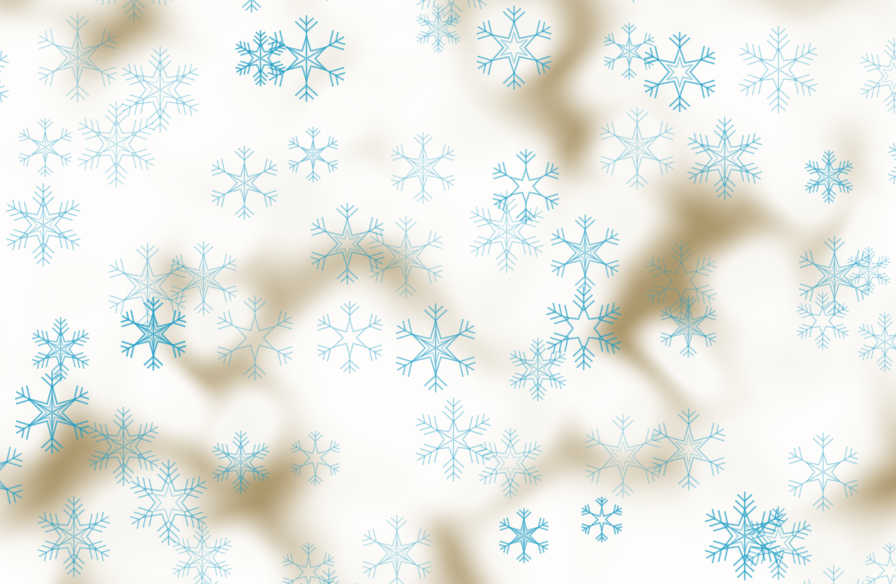
A Shadertoy shader for this pattern:

```glsl
// Pale blue line snowflakes scattered over soft white puffs on a tan ground.
// Puffs: cellular layers of blurred discs. Flakes: one per jittered grid cell,
// drawn as segments in a plane folded to one twelfth of a turn.

#define PUFF_CELL 0.165
#define PUFF_MIN 0.10
#define PUFF_MAX 0.235
#define FLAKE_CELL 0.163
#define FLAKE_MIN 0.036
#define FLAKE_MAX 0.076
#define LINE_THIN 0.0007
#define LINE_THICK 0.0017
#define WHITE vec3(0.996, 0.994, 0.988)
#define TAN vec3(0.68, 0.60, 0.43)
#define BLUE vec3(0.10, 0.61, 0.77)

const float SECTOR = 1.0471976; // sixty degrees

vec3 hash3(vec2 cell, float seed) {
    vec3 h = fract(vec3(cell.xyx + seed) * vec3(0.1031, 0.1030, 0.0973));
    h += dot(h, h.yxz + 33.33);
    return fract((h.xxy + h.yzz) * h.zyx);
}

float segmentDistance(vec2 p, vec2 a, vec2 b) {
    vec2 ab = b - a;
    return length(p - a - ab * clamp(dot(p - a, ab) / dot(ab, ab), 0.0, 1.0));
}

// Share of the tan ground left uncovered by the white puffs
float groundShare(vec2 p) {
    p += 0.020 * sin(p.yx * vec2(17.0, 14.0) + vec2(0.6, 2.1));
    p += 0.008 * sin(p.yx * vec2(43.0, 37.0) + vec2(3.0, 1.2));
    vec2 home = floor(p / PUFF_CELL);
    float share = 1.0;
    for (int y = -2; y <= 2; y++)
    for (int x = -2; x <= 2; x++) {
        vec2 cell = home + vec2(x, y);
        vec3 h = hash3(cell, 51.7);
        float radius = mix(PUFF_MIN, PUFF_MAX, h.z);
        float d = length(p - (cell + h.xy) * PUFF_CELL);
        share *= 1.0 - 0.93 * (1.0 - smoothstep(0.35 * radius, radius, d));
    }
    return share;
}

// Stroke coverage for a distance given in flake radii
float stroke(float d, float radius, float halfWidth) {
    float blur = 0.9 / iResolution.y;
    return 1.0 - smoothstep(halfWidth - blur, halfWidth + blur, d * radius);
}

// Ink of one flake; p is relative to its centre, kind picks the ornament
float flakeInk(vec2 p, float radius, float opacity, vec3 kind) {
    float angle = abs(mod(atan(p.x, p.y) + 0.5 * SECTOR, SECTOR) - 0.5 * SECTOR);
    vec2 q = length(p) / radius * vec2(cos(angle), sin(angle));
    float halfWidth = mix(LINE_THIN, LINE_THICK, opacity);

    // Star outline with its tips on the arms
    float tip = mix(0.45, 0.68, kind.x);
    vec2 notch = tip * mix(0.36, 0.52, kind.y) * vec2(0.866, 0.5);
    float star = segmentDistance(q, vec2(tip, 0.0), notch);

    // Arms either reach the centre or start at the star
    float root = kind.z < 0.6 ? 0.0 : tip;
    float arm = segmentDistance(q, vec2(root, 0.0), vec2(1.0, 0.0));

    // Paired side twigs, evenly spread and shorter towards the end
    float count = 2.0 + floor(kind.y * 1.8);
    float twigs = 1.0;
    for (float i = 0.0; i < 3.0; i++) {
        if (i >= count) break;
        float along = i / (count - 1.0);
        vec2 base = vec2(mix(0.82 - 0.19 * (count - 1.0), 0.80, along), 0.0);
        vec2 reach = mix(0.34, 0.21, along) * vec2(0.68, 0.73);
        twigs = min(twigs, segmentDistance(q, base, base + reach));
    }

    // Small inner star on some flakes
    float inner = kind.x > 0.5
        ? segmentDistance(q, vec2(0.6 * tip, 0.0), 0.55 * notch) : 1.0;

    // Overlapping strokes darken each other
    float clear = 1.0 - opacity * stroke(star, radius, halfWidth);
    clear *= 1.0 - opacity * stroke(arm, radius, halfWidth);
    clear *= 1.0 - opacity * stroke(twigs, radius, halfWidth);
    clear *= 1.0 - 0.6 * opacity * stroke(inner, radius, halfWidth);
    return 1.0 - clear;
}

void mainImage(out vec4 fragColor, in vec2 fragCoord) {
    vec2 p = fragCoord / iResolution.y;
    vec3 color = mix(WHITE, TAN, groundShare(p));

    // Flakes of this cell and its neighbours
    vec2 home = floor(p / FLAKE_CELL);
    for (int y = -1; y <= 1; y++)
    for (int x = -1; x <= 1; x++) {
        vec2 cell = home + vec2(x, y);
        vec3 place = hash3(cell, 17.3);
        vec3 kind = hash3(cell, 83.9);
        float radius = mix(FLAKE_MIN, FLAKE_MAX, sqrt(place.z));
        float opacity = mix(0.28, 0.72, pow(fract(place.z * 7.0 + kind.z), 2.2));
        vec2 offset = p - (cell + mix(vec2(0.12), vec2(0.88), place.xy)) * FLAKE_CELL;
        if (length(offset) < radius * 1.1)
            color = mix(color, BLUE, flakeInk(offset, radius, opacity, kind));
    }
    fragColor = vec4(color, 1.0);
}
```
